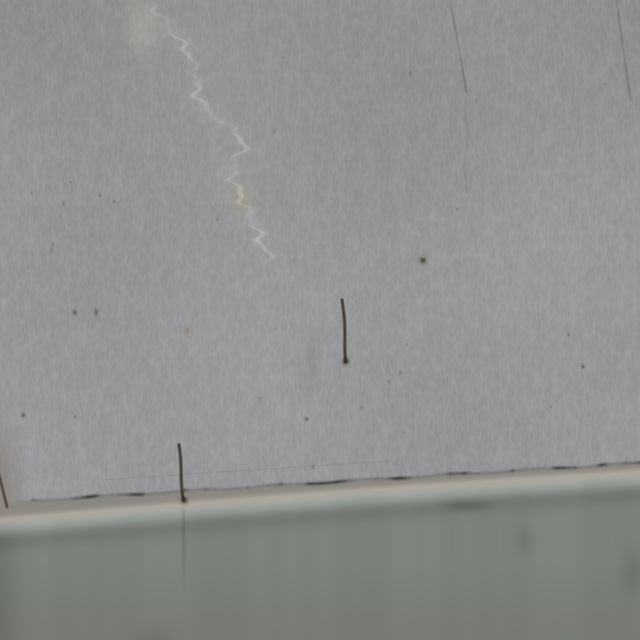
Write a WebGL 1 fragment shader that draws this texture.

```glsl
precision highp float;
// Weathered grey wall with a pale crack and twigs, above a glossy greenish ledge.
uniform vec2 u_resolution;

#define WALL_COLOR vec3(0.595, 0.595, 0.598)
#define LEDGE_COLOR vec3(0.488, 0.508, 0.488)
#define RIDGE_COLOR vec3(0.69, 0.67, 0.63)
#define TWIG_COLOR vec3(0.20, 0.18, 0.15)
#define GRAIN 0.055
#define CRACK_WIDTH 0.0028
#define SPECK_COUNT 26

float hash(vec2 p) {
  return fract(sin(dot(p, vec2(127.1, 311.7))) * 4375.85);
}

// Cellular noise, roughly centred on zero
float cells(vec2 p) {
  vec2 id = floor(p), f = fract(p);
  float nearest = 2.0;
  for (int j = -1; j <= 1; j++) {
    for (int i = -1; i <= 1; i++) {
      vec2 g = vec2(float(i), float(j));
      vec2 seed = vec2(hash(id + g), hash(id + g + 37.3));
      nearest = min(nearest, length(g + seed - f));
    }
  }
  return nearest - 0.48;
}

float segment(vec2 p, vec2 a, vec2 b) {
  vec2 d = b - a;
  return length(p - a - d * clamp(dot(p - a, d) / dot(d, d), 0.0, 1.0));
}

float blob(vec2 p, vec2 center, vec2 radius) {
  vec2 d = (p - center) / radius;
  return exp(-dot(d, d));
}

float bump(float x) { return exp(-x * x); }

float stroke(float d, float width) {
  float soft = 0.0012 + 0.5 / u_resolution.y;
  return 1.0 - smoothstep(width - soft, width + soft, d);
}

// Horizontal position of the pale crack at height y
float crackPath(float y) {
  return 0.235 + 0.46 * (1.0 - y) + 0.043 * bump((y - 0.782) / 0.036)
    + 0.022 * bump((y - 0.91) / 0.05)
    + 0.0055 * sin(y * 190.0) + 0.003 * sin(y * 337.0 + 1.0);
}

vec3 wall(vec2 p) {
  // Broad tone and vertical fibres
  vec3 c = WALL_COLOR + vec3(0.0, 0.002, 0.008) * (1.0 - p.y);
  c -= 0.022 * smoothstep(0.55, 1.0, p.y);
  c -= vec3(0.0, 0.008, 0.022) * blob(p, vec2(0.12, 1.0), vec2(0.25, 0.2));
  c += 0.012 * sin(p.x * 9.0 + 1.4 * sin(p.y * 5.0)) * sin(p.y * 7.0 + p.x * 4.0);
  float fibre = 0.35 * cells(p * vec2(38.0, 17.0)) + 0.55 * cells(p * vec2(105.0, 42.0))
    + 0.6 * cells(p * vec2(220.0, 85.0));
  c += GRAIN * fibre;

  // Pale crack and its mineral stains
  float d = abs(p.x - crackPath(p.y)) / 1.35;
  float span = smoothstep(0.565, 0.60, p.y) * (1.0 - smoothstep(0.985, 1.0, p.y));
  float strength = 0.55 + 0.3 * sin(p.y * 83.0);
  c += span * (vec3(0.085, 0.083, 0.072) * strength * stroke(d, CRACK_WIDTH)
    + 0.018 * bump(d / 0.013));
  c += vec3(0.06, 0.06, 0.05) * blob(p, vec2(0.223, 0.957), vec2(0.022, 0.035));
  c += vec3(0.015, 0.015, -0.045) * blob(p, vec2(0.377, 0.689), vec2(0.017, 0.024));

  // Hairline cracks
  float hair = min(segment(p, vec2(0.703, 1.0), vec2(0.729, 0.857)),
    segment(p, vec2(0.963, 1.0), vec2(0.985, 0.845)));
  float wobble = 0.002 * sin(p.y * 70.0);
  float lower = segment(p + vec2(wobble, 0.0), vec2(0.729, 0.857), vec2(0.727, 0.70));
  c -= 0.10 * stroke(hair + wobble * 0.3, 0.001) + 0.045 * stroke(lower, 0.001);
  c -= 0.035 * stroke(segment(p, vec2(0.16, 0.25), vec2(0.61, 0.28)), 0.0007);

  // Scattered specks and the larger spots
  for (int i = 0; i < SPECK_COUNT; i++) {
    float k = float(i);
    vec2 at = vec2(hash(vec2(k, 2.3)), 0.26 + 0.65 * hash(vec2(k, 8.1)));
    c -= 0.11 * blob(p, at, vec2(0.0016, 0.0025) * (0.6 + hash(vec2(k, 5.7))));
  }
  float spots = blob(p, vec2(0.150, 0.512), vec2(0.0023, 0.006))
    + blob(p, vec2(0.117, 0.512), vec2(0.0035)) + blob(p, vec2(0.036, 0.351), vec2(0.0035))
    + blob(p, vec2(0.479, 0.345), vec2(0.003)) + blob(p, vec2(0.911, 0.427), vec2(0.003));
  c -= 0.2 * spots;
  c = mix(c, vec3(0.27, 0.25, 0.17), 0.9 * blob(p, vec2(0.661, 0.593), vec2(0.0048)));
  c -= vec3(0.04, 0.09, 0.13) * blob(p, vec2(0.292, 0.484), vec2(0.005));
  return c - 0.035 * blob(p, vec2(0.485, 0.43), vec2(0.014, 0.035));
}

vec3 ledge(vec2 p, float below) {
  vec3 c = LEDGE_COLOR - vec3(0.022, 0.024, 0.034) * smoothstep(0.14, 0.0, p.y);
  c += 0.006 * sin(p.x * 31.0 + sin(p.x * 83.0));
  c -= 0.05 * bump(p.x / 0.03) + 0.035 * bump((below - 0.036) / 0.013);
  c += vec3(0.13, 0.135, 0.13) * (1.0 - smoothstep(0.006, 0.032, below));
  // Blurred dark reflections
  c -= 0.075 * blob(p, vec2(0.73, 0.210), vec2(0.035, 0.008));
  c -= 0.035 * blob(p, vec2(0.82, 0.155), vec2(0.015, 0.022));
  c -= 0.05 * blob(p, vec2(0.99, 0.105), vec2(0.02, 0.035));
  c -= 0.035 * blob(p, vec2(0.245, 0.0), vec2(0.03, 0.02));
  return c - 0.055 * bump((p.x - 0.287) / 0.003) * smoothstep(0.06, 0.16, p.y);
}

void main() {
  vec2 p = gl_FragCoord.xy / u_resolution;
  float ridge = p.y - (0.187 + 0.088 * p.x - 0.013 * p.x * p.x);
  float seam = p.y - (0.215 + 0.062 * p.x + 0.0012 * sin(p.x * 47.0));

  // Wall, dusty gap, ledge
  vec3 c = wall(p);
  float corner = (1.0 - smoothstep(0.0, 0.055, p.x + 0.12 * (p.y - 0.22))) * smoothstep(0.40, 0.25, p.y);
  c = mix(c, vec3(0.52, 0.50, 0.47), 0.75 * corner);
  c = mix(vec3(0.54, 0.53, 0.50), c, smoothstep(-0.004, 0.003, seam));
  float dirt = smoothstep(-0.1, 0.45, cells(vec2(p.x * 34.0, 3.0)));
  c -= (0.07 + 0.24 * dirt) * bump(seam / 0.0028) * smoothstep(0.04, 0.06, p.x);
  c = mix(ledge(p, -ridge), c, smoothstep(-0.006, 0.003, ridge));
  c = mix(c, RIDGE_COLOR, 0.85 * bump(ridge / 0.0065));

  // Twigs with knotted ends, and the rusty corner streak
  float bend = 0.0012 * sin(p.y * 60.0);
  float twigs = min(segment(p + vec2(bend, 0.0), vec2(0.535, 0.531), vec2(0.541, 0.436)),
    segment(p + vec2(bend, 0.0), vec2(0.279, 0.305), vec2(0.287, 0.219)));
  float knots = blob(p, vec2(0.540, 0.435), vec2(0.005)) + blob(p, vec2(0.288, 0.218), vec2(0.005));
  c = mix(c, TWIG_COLOR, clamp(0.85 * stroke(twigs, 0.0023) + 0.8 * knots, 0.0, 0.95));
  float rust = segment(p, vec2(-0.002, 0.26), vec2(0.011, 0.208));
  c = mix(c, vec3(0.25, 0.18, 0.14), 0.75 * stroke(rust, 0.002));
  gl_FragColor = vec4(clamp(c, 0.0, 1.0), 1.0);
}
```
